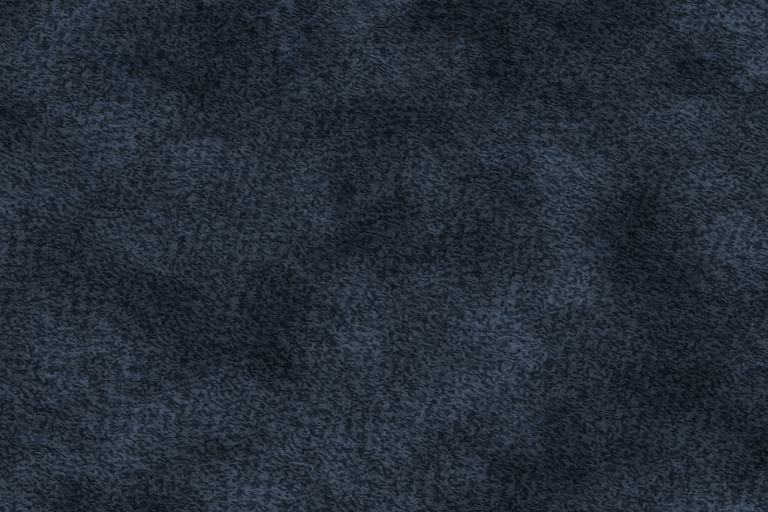
Write a Shadertoy shader that draws this texture.

```glsl
// Worn dark navy cloth with cloudy blotches, faint blue scuffs and a fine pebbled grain
#define DARK vec3(0.090, 0.118, 0.150)
#define LIGHT vec3(0.218, 0.260, 0.312)
#define SCUFF_BLUE vec3(-0.008, 0.004, 0.022)
#define BASE_TONE 0.37
#define BLOTCH_SCALE 8.0
#define BLOTCH_CONTRAST 1.35
#define GRAIN_SCALE vec2(180.0, 310.0)
#define GRAIN_CONTRAST 1.05
#define WEAVE_SCALE 342.0
#define WEAVE_CONTRAST 0.55
#define SCUFF_SCALE vec2(8.0, 17.0)
#define SCUFF_STRENGTH 0.42

float hash(vec2 p) {
    return fract(sin(dot(p, vec2(127.1, 311.7))) * 43758.5453);
}

// Smoothly interpolated value noise, 0 to 1
float noise(vec2 p) {
    vec2 cell = floor(p);
    vec2 f = fract(p);
    f = f * f * (3.0 - 2.0 * f);
    float low = mix(hash(cell), hash(cell + vec2(1.0, 0.0)), f.x);
    float high = mix(hash(cell + vec2(0.0, 1.0)), hash(cell + 1.0), f.x);
    return mix(low, high, f.y);
}

// Octaves are rotated so that the lattice does not show
float fbm(vec2 p) {
    float sum = 0.0;
    float weight = 0.5;
    for (int i = 0; i < 5; i++) {
        sum += weight * noise(p);
        p = mat2(1.6, 1.2, -1.2, 1.6) * p + 17.3;
        weight *= 0.5;
    }
    return sum / 0.96875;
}

// Thin broken wisps along the middle level of a noise field
float scuffs(vec2 p) {
    float ridge = 1.0 - abs(2.0 * fbm(p * SCUFF_SCALE + 41.0) - 1.0);
    float worn = smoothstep(0.42, 0.66, fbm(p * 8.0 + 83.0));
    return pow(ridge, 24.0) * worn;
}

// Short crisp pebbles, slightly tilted and bent by a slower noise
float grain(vec2 p) {
    vec2 bend = vec2(noise(p * 45.0), noise(p * 45.0 + 9.0)) - 0.5;
    vec2 q = mat2(0.94, 0.34, -0.34, 0.94) * (p + 0.008 * bend);
    return smoothstep(0.05, 0.95, noise(q * GRAIN_SCALE)) - 0.5;
}

void mainImage(out vec4 fragColor, in vec2 fragCoord) {
    vec2 p = fragCoord / iResolution.y;

    // Cloudy wear with ragged edges, slightly wider than tall
    vec2 warp = vec2(fbm(p * 14.0), fbm(p * 14.0 + 31.0)) - 0.5;
    vec2 q = p * vec2(0.9, 1.15) + 0.10 * warp;
    float blotch = fbm(q * BLOTCH_SCALE + 5.0) - 0.5;
    float scuff = scuffs(p + 0.04 * warp);

    // Fine surface: pebbles over an irregular thread
    float thread = noise(p * WEAVE_SCALE + 57.25) - 0.5;
    float surface = GRAIN_CONTRAST * grain(p) + WEAVE_CONTRAST * thread;

    float tone = BASE_TONE + BLOTCH_CONTRAST * blotch + SCUFF_STRENGTH * scuff;
    tone += surface * (0.9 + 0.8 * blotch);

    vec3 color = mix(DARK, LIGHT, clamp(tone, -0.4, 1.5));
    color += SCUFF_BLUE * (scuff + smoothstep(0.0, 0.3, blotch) * 0.3);
    fragColor = vec4(clamp(color, 0.0, 1.0), 1.0);
}
```
